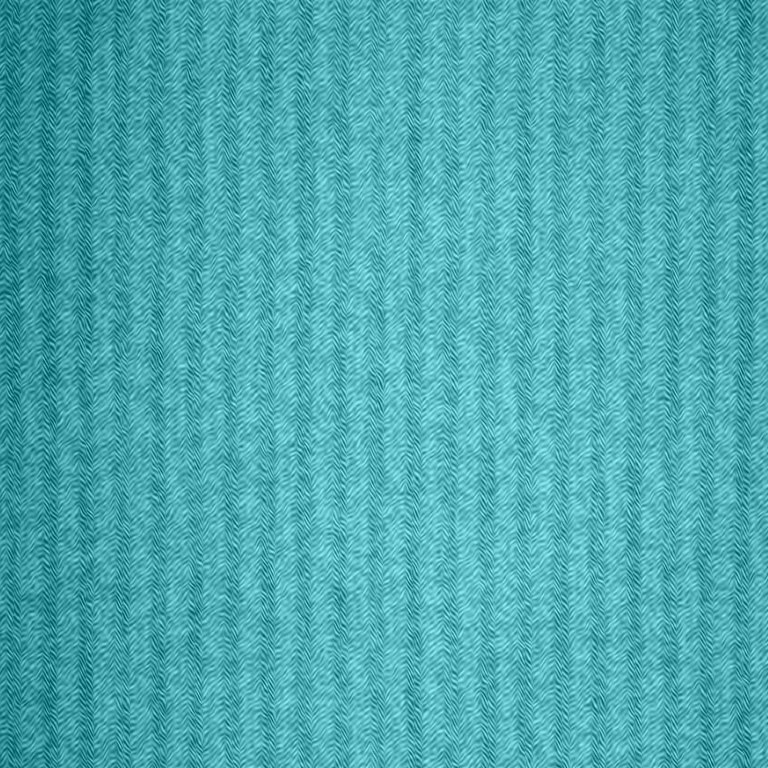
Give the GLSL for this texture, as a WebGL 2 fragment shader.

```glsl
#version 300 es
precision highp float;

uniform vec2 u_resolution;
out vec4 fragColor;

#define RIBS 21.0
#define ROWS 130.0
#define RIB_SHIFT 0.17
#define GROOVE_HALF 0.2
#define LEAN 3.3
#define GROOVE_DEPTH 0.27
#define STITCH_DEPTH 0.66
#define GRAIN 0.55
#define DARK_TEAL vec3(0.10, 0.47, 0.50)
#define LIGHT_TEAL vec3(0.44, 0.81, 0.84)
#define GLOW_CENTER vec2(0.60, 0.42)

const float TAU = 6.2831853;
const float THREADS = 5.0; // yarn columns in each rib

float hash(vec2 p) {
    return fract(sin(dot(p, vec2(127.1, 311.7))) * 43758.5453);
}

float noise(vec2 p) {
    vec2 i = floor(p);
    vec2 f = fract(p);
    f = f * f * (3.0 - 2.0 * f);
    return mix(mix(hash(i), hash(i + vec2(1.0, 0.0)), f.x),
               mix(hash(i + vec2(0.0, 1.0)), hash(i + 1.0), f.x), f.y);
}

// Zigzag lean of the yarn: falls across the groove, rises across the rib.
float yarnLean(float v) {
    float inGroove = -v / (2.0 * GROOVE_HALF);
    float onRib = (v - 0.5 * sign(v)) / (1.0 - 2.0 * GROOVE_HALF);
    return LEAN * (abs(v) < GROOVE_HALF ? inGroove : onRib);
}

// Soft light, strongest right of the middle and fading to the left.
float glow(vec2 uv) {
    vec2 d = (uv - GLOW_CENTER) * vec2(1.0, 0.6);
    return 0.87 - 1.45 * dot(d, d);
}

void main() {
    vec2 uv = gl_FragCoord.xy / u_resolution;

    // Ribs, with a slight wander along their length
    float wander = 0.14 * (noise(vec2(uv.x * 4.0, uv.y * 7.0)) - 0.5);
    float ribX = uv.x * RIBS + RIB_SHIFT + wander;
    float rib = floor(ribX);
    float v = fract(ribX) - 0.5;
    float groove = 1.0 - smoothstep(0.08, 0.36, abs(v));
    float wear = 0.75 + 0.25 * hash(vec2(rib, 3.0))
               + 0.5 * (noise(vec2(rib * 5.3, uv.y * 9.0)) - 0.5);

    // Yarn columns; the two in the groove are half a row apart
    float threadX = (ribX - 0.5) * THREADS;
    float thread = floor(threadX);
    float body = 0.8 - 0.3 * cos(TAU * threadX);
    float halfRow = 0.5 * step(0.0, v) * step(v, GROOVE_HALF);

    // Slanted stitches, each with its own tone and a little jitter
    float rows = uv.y * ROWS - yarnLean(v) + halfRow;
    rows += 0.9 * (noise(vec2(threadX, uv.y * 65.0)) - 0.5);
    float stitchTone = hash(vec2(floor(rows + 0.5), thread));
    float visible = 1.0 - smoothstep(0.35, 0.8, ROWS / u_resolution.y);
    float stitch = 0.5 * cos(TAU * rows) * body * visible;
    stitch *= mix(0.9, 1.5, groove * wear) * (0.6 + 0.7 * stitchTone);

    // Fibre grain and broad uneven patches
    float grain = noise(uv * 210.0) - 0.5;
    float patches = noise(uv * vec2(14.0, 22.0)) - 0.5;

    float tone = glow(uv);
    tone -= GROOVE_DEPTH * wear * groove;
    tone += STITCH_DEPTH * stitch + GRAIN * grain + 0.08 * patches;

    vec3 color = mix(DARK_TEAL, LIGHT_TEAL, clamp(tone, -0.28, 1.3));
    fragColor = vec4(color, 1.0);
}
```
